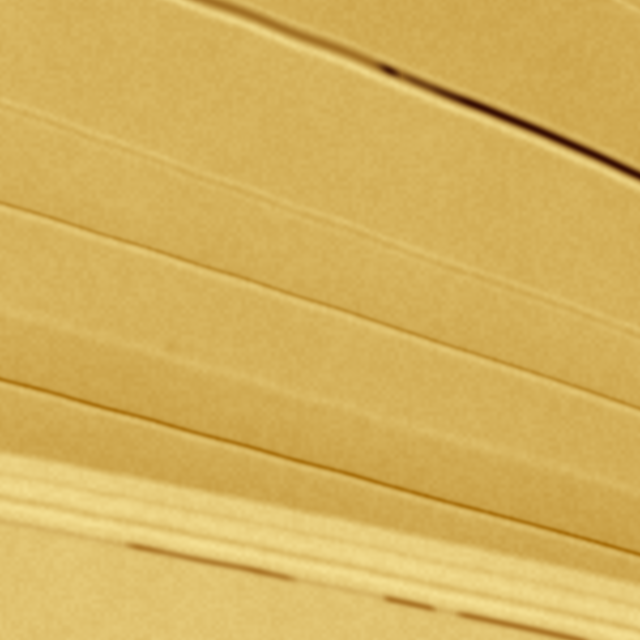
Reproduce this texture procedurally as a Shadertoy shader.

```glsl
// Golden sheet of slanted layers with ridges, grooves and a dark split
float hash(vec2 p) {
    p = fract(p * vec2(0.1031, 0.1137));
    p += dot(p, p.yx + 33.33);
    return fract((p.x + p.y) * p.x * 7.31);
}

float noise(vec2 p) {
    vec2 i = floor(p), f = fract(p);
    f = f * f * (3.0 - 2.0 * f);
    return mix(mix(hash(i), hash(i + vec2(1, 0)), f.x),
               mix(hash(i + vec2(0, 1)), hash(i + vec2(1, 1)), f.x), f.y);
}

// Soft line of half-width w around d = 0
float line(float d, float w) {
    return exp(-d * d / (w * w));
}

// Soft window between a and b
float span(float x, float a, float b, float soft) {
    return smoothstep(a - soft, a + soft, x) * (1.0 - smoothstep(b - soft, b + soft, x));
}

void mainImage(out vec4 fragColor, in vec2 fragCoord) {
    vec2 uv = fragCoord / iResolution.xy;
    float x = uv.x, y = uv.y;
    float wobble = 0.003 * (noise(vec2(x * 13.0, 4.0)) - 0.5);

    // Signed heights above each slanted boundary
    float k = x - 0.605;
    float split = y - (0.892 - 0.40 * k - 0.05 * k * k) + wobble;
    float ridge = y - (0.846 - 0.36 * x) + wobble;
    float groove = y - (0.684 - 0.308 * x - 0.014 * x * x) + wobble * 0.5;
    float faint = y - (0.518 - 0.286 * x) + wobble;
    float crease = y - (0.408 - 0.274 * x) + wobble * 0.5;
    float band = y - (0.297 - 0.188 * x - 0.02 * x * x) + wobble * 0.5;
    float depth = -band;

    // Broad shading of the layers
    float shade = 0.012 - 0.012 * x;
    shade -= 0.025 * smoothstep(-0.01, 0.03, split);
    shade -= 0.022 * (1.0 - smoothstep(0.0, 0.09, groove)) * smoothstep(-0.003, 0.003, groove);
    shade -= 0.025 * (1.0 - smoothstep(-0.02, 0.01, faint));
    shade -= 0.030 * (1.0 - smoothstep(0.0, 0.09, crease)) * smoothstep(-0.003, 0.003, crease);
    shade -= 0.030 * (1.0 - smoothstep(-0.10, -0.01, crease));

    // Pale ridges
    shade += 0.045 * line(ridge, 0.006) - 0.022 * line(ridge + 0.010, 0.005);
    shade += 0.025 * line(ridge + 0.019, 0.006);
    shade += 0.035 * line(faint, 0.009);
    shade += 0.07 * line(y - 1.0 + 0.5 * (x - 0.965), 0.006);
    shade -= 0.04 * line(length(uv - vec2(0.267, 0.458)), 0.010);

    // Grooves with a lit lower lip
    shade += 0.065 * line(groove + 0.009, 0.007) - 0.13 * line(groove, 0.0042);
    shade += 0.065 * line(crease + 0.009, 0.006) - 0.21 * line(crease, 0.0042);

    // Striped bright band and the flat layer beneath it
    float inBand = smoothstep(-0.006, 0.012, depth);
    float stripes = 0.125 + 0.03 * line(depth - 0.055, 0.012) + 0.05 * line(depth - 0.087, 0.007)
                  - 0.045 * line(depth - 0.036, 0.006) - 0.075 * line(depth - 0.073, 0.006)
                  - 0.045 * smoothstep(0.095, 0.115, depth);
    shade = mix(shade, stripes, inBand);

    // Grain, from fine to broad
    shade += 0.034 * (noise(uv * 150.0) - 0.5) + 0.022 * (noise(uv * 75.0 + 9.0) - 0.5);
    shade += 0.016 * (noise(uv * 9.0 + 3.0) - 0.5);

    // Lit lips along the split
    shade += 0.13 * line(split + 0.018, 0.008) + 0.05 * line(split - 0.016, 0.006);

    vec3 col = vec3(0.83, 0.69, 0.35) + shade * vec3(0.65, 0.95, 1.15);

    // Broken brown streak along the lower rim of the band
    float streak = span(x, 0.20, 0.46, 0.02) * (0.75 + 0.25 * noise(vec2(x * 30.0, 1.0)))
                 + 0.95 * span(x, 0.60, 0.68, 0.012) + 0.95 * span(x, 0.715, 0.92, 0.015);
    streak = max(streak, 0.2);
    col = mix(col, vec3(0.64, 0.42, 0.11), 0.9 * streak * line(depth - 0.111, 0.0062));

    // Brown split that opens into a dark gap
    col = mix(col, vec3(0.60, 0.40, 0.11), 0.85 * line(split, 0.009));
    float gap = span(x, 0.70, 1.1, 0.035) + 0.45 * span(x, 0.63, 0.70, 0.02);
    gap = max(gap, 0.9 * line(x - 0.609, 0.016));
    col = mix(col, vec3(0.22, 0.06, 0.01), min(gap, 1.0) * line(split, 0.0068));

    fragColor = vec4(clamp(col, 0.0, 1.0), 1.0);
}
```
